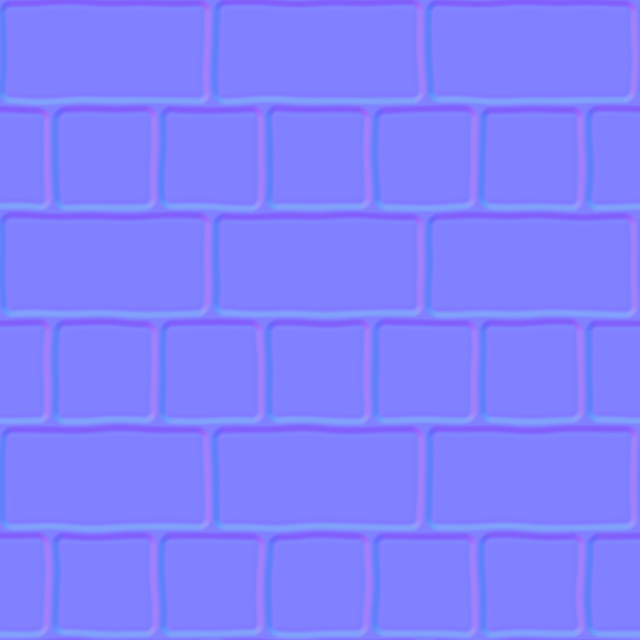
Reproduce this texture map procedurally as a Shadertoy shader.

```glsl
#define ROWS 6.0           // courses up the tile, must be even
#define LONG_BRICKS 3.0    // bricks in a long course
#define SHORT_BRICKS 6.0   // bricks in a short course
#define BEVEL 0.0137       // face edge to joint centre
#define CORNER 0.0075      // corner radius of a face
#define SLOPE 0.27         // steepest tilt of the bevel
#define LIP 0.045          // reverse tilt just inside the face edge
#define LIP_WIDTH 0.0028
#define WOBBLE 0.0011      // unevenness of the courses
#define SHIFT vec2(0.0026, -0.0026)

const float PI = 3.14159265;
const float TAU = 2.0 * PI;

// Layered sines with whole frequencies, so the bend wraps on both axes.
vec2 wobble(vec2 uv) {
    vec2 t = uv * TAU;
    vec2 bend = vec2(sin(5.0 * t.y + 2.0 * t.x + 0.7), sin(4.0 * t.x + 2.0 * t.y + 1.9));
    bend += 0.7 * vec2(sin(7.0 * t.y - 4.0 * t.x + 2.3), sin(7.0 * t.x - 5.0 * t.y + 0.4));
    bend += 0.4 * vec2(sin(11.0 * t.y + 5.0 * t.x), sin(10.0 * t.x + 7.0 * t.y + 4.1));
    return WOBBLE * bend;
}

// Rounded box: xy is the outward direction, z the signed distance.
vec3 roundedBox(vec2 p, vec2 halfSize) {
    vec2 q = abs(p) - halfSize + CORNER;
    vec2 outer = max(q, 0.0);
    float reach = length(outer);
    vec2 axis = q.x > q.y ? vec2(1.0, 0.0) : vec2(0.0, 1.0);
    vec2 direction = reach > 0.0 ? outer / reach : axis;
    float dist = reach + min(max(q.x, q.y), 0.0) - CORNER;
    return vec3(direction * sign(p), dist);
}

// Tilt across the edge: a smooth bevel outside, a faint lip inside.
float edgeTilt(float dist) {
    float bevel = sin(PI * clamp(dist / BEVEL, 0.0, 1.0));
    float fromLip = (dist + LIP_WIDTH) / LIP_WIDTH;
    return SLOPE * bevel - LIP * exp(-fromLip * fromLip);
}

void mainImage(out vec4 fragColor, in vec2 fragCoord) {
    vec2 uv = fragCoord / iResolution.xy;
    vec2 wall = uv + SHIFT + wobble(uv);

    // Alternate short and long courses, the short ones moved by half a brick
    float isLong = mod(floor(wall.y * ROWS), 2.0);
    vec2 count = vec2(mix(SHORT_BRICKS, LONG_BRICKS, isLong), ROWS);
    vec2 grid = wall * count + vec2(0.5 * (1.0 - isLong), 0.0);
    vec2 local = (fract(grid) - 0.5) / count;

    // Face shape and its tilt
    vec3 face = roundedBox(local, 0.5 / count - BEVEL);
    vec2 tilt = face.xy * edgeTilt(face.z);

    // Encode the normal with green pointing down
    vec3 normal = vec3(tilt.x, -tilt.y, sqrt(1.0 - dot(tilt, tilt)));
    vec3 color = 0.5 + 0.5 * normal + vec3(0.005, 0.002, 0.0);
    fragColor = vec4(color, 1.0);
}
```
